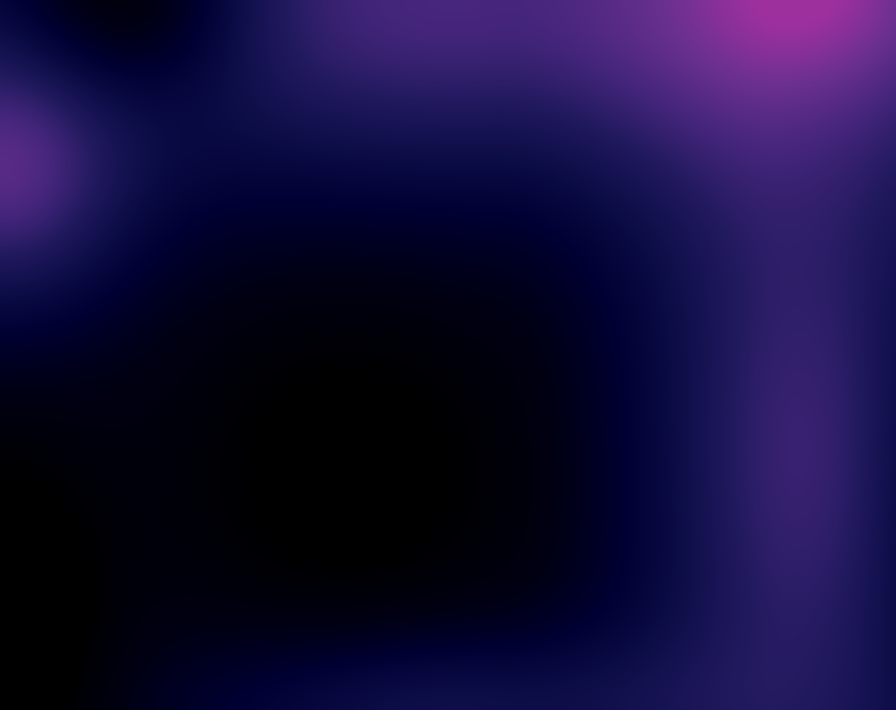
Give the GLSL for this background, as a Shadertoy shader.

```glsl
// A dark, blurred night gradient: violet and magenta light around a black core.
// Soft elliptical glows (and shadows) add up to one brightness level,
// which is then turned into colour by a ramp from black to magenta.

// Brightness levels, in steps of the colour ramp
const float LEFT_LEVEL = 1.0;
const float RIGHT_LEVEL = 3.2;
const vec2 RISE_SPAN = vec2(0.55, 0.88);

// Strength of each light; negative values cast shadow
const float TOP_BAND = 4.0;
const float MAGENTA_CORNER = 1.6;
const float LEFT_GLOW = 3.7;
const float RIGHT_GLOW = 1.4;
const float BOTTOM_GLOW = 2.3;
const float TOP_SHADOW = -3.2;
const float CORE_SHADOW = -1.3;
const float CORNER_SHADOW = -1.9;
const float EDGE_SHADOW = -1.2;

const int RAMP_SIZE = 8;
const vec3 RAMP[RAMP_SIZE] = vec3[](
    vec3(0.00, 0.00, 0.00),  // black
    vec3(0.00, 0.00, 0.08),  // ink
    vec3(0.00, 0.00, 0.20),  // midnight
    vec3(0.05, 0.05, 0.28),  // navy
    vec3(0.13, 0.10, 0.37),  // indigo
    vec3(0.28, 0.15, 0.49),  // violet
    vec3(0.43, 0.19, 0.57),  // purple
    vec3(0.62, 0.19, 0.62)   // magenta
);

// Elliptical Gaussian falloff, 1 at the centre
float glow(vec2 p, vec2 centre, vec2 radius) {
    vec2 d = (p - centre) / radius;
    return exp(-dot(d, d));
}

float lightLevel(vec2 p) {
    // Base level rises towards the right
    float level = mix(LEFT_LEVEL, RIGHT_LEVEL, smoothstep(RISE_SPAN.x, RISE_SPAN.y, p.x));

    // Lights
    level += TOP_BAND * glow(p, vec2(0.50, 1.00), vec2(0.55, 0.27));
    level += MAGENTA_CORNER * glow(p, vec2(0.92, 1.02), vec2(0.13, 0.14));
    level += LEFT_GLOW * glow(p, vec2(0.00, 0.75), vec2(0.145, 0.20));
    level += RIGHT_GLOW * glow(p, vec2(0.90, 0.36), vec2(0.14, 0.35));
    level += BOTTOM_GLOW * glow(p, vec2(0.49, 0.00), vec2(0.28, 0.12));

    // Shadows
    level += TOP_SHADOW * glow(p, vec2(0.14, 1.00), vec2(0.14, 0.15));
    level += CORE_SHADOW * glow(p, vec2(0.39, 0.34), vec2(0.20, 0.28));
    level += CORNER_SHADOW * glow(p, vec2(0.00, 0.10), vec2(0.12, 0.28));
    level += EDGE_SHADOW * glow(p, vec2(1.03, 0.30), vec2(0.07, 0.40));
    return level;
}

// Blend between neighbouring ramp colours
vec3 rampColour(float level) {
    vec3 colour = RAMP[0];
    for (int i = 1; i < RAMP_SIZE; i++) {
        colour = mix(colour, RAMP[i], clamp(level - float(i - 1), 0.0, 1.0));
    }
    return colour;
}

void mainImage(out vec4 fragColor, in vec2 fragCoord) {
    vec2 p = fragCoord / iResolution.xy;
    fragColor = vec4(rampColour(lightLevel(p)), 1.0);
}
```
